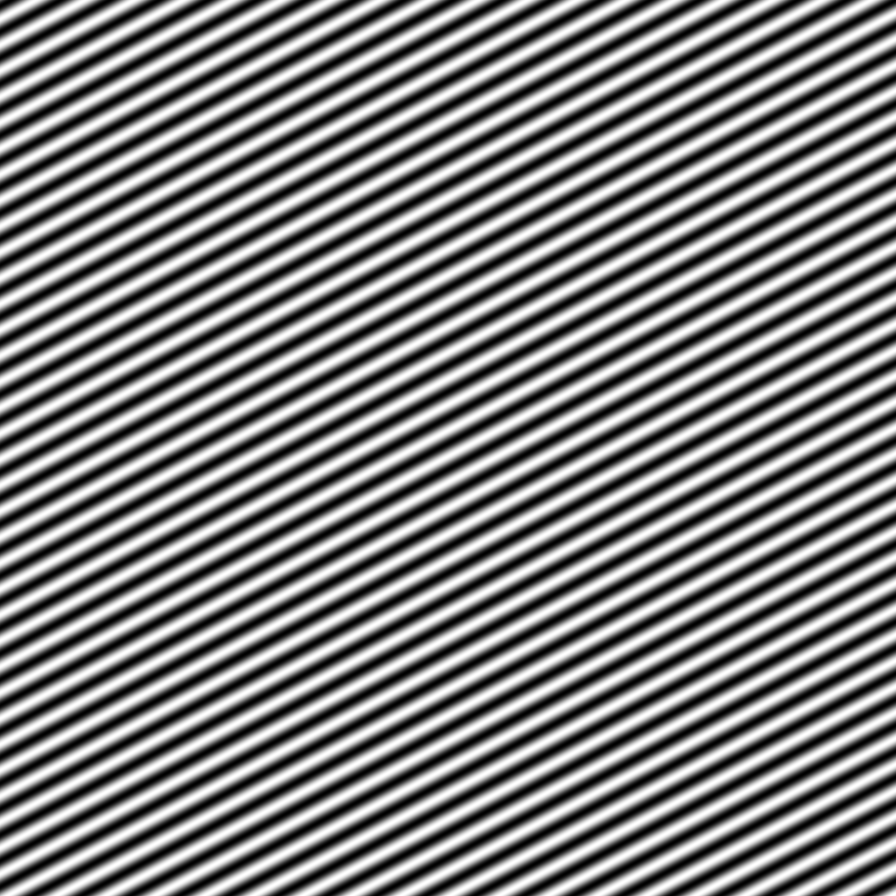
This pattern is drawn by a Shadertoy shader. Its source:

```glsl
#define STRIPE_COUNT 39.1   // cycles per canvas height, across the stripes
#define STRIPE_ANGLE 27.8   // degrees above horizontal
#define STRIPE_PHASE 0.35   // cycles past the dark centre at the lower left
#define DARK_COLOR vec3(0.0)
#define LIGHT_COLOR vec3(1.0)

const float TAU = 6.2831853;

// Sinusoidal grating: 0 at stripe centres, 1 midway between them
float grating(vec2 p) {
    float angle = radians(STRIPE_ANGLE);
    vec2 across = vec2(sin(angle), -cos(angle));
    float cycles = dot(p, across) * STRIPE_COUNT + STRIPE_PHASE;
    return 0.5 - 0.5 * cos(TAU * cycles);
}

void mainImage(out vec4 fragColor, in vec2 fragCoord) {
    vec2 p = fragCoord / iResolution.y;
    fragColor = vec4(mix(DARK_COLOR, LIGHT_COLOR, grating(p)), 1.0);
}
```
